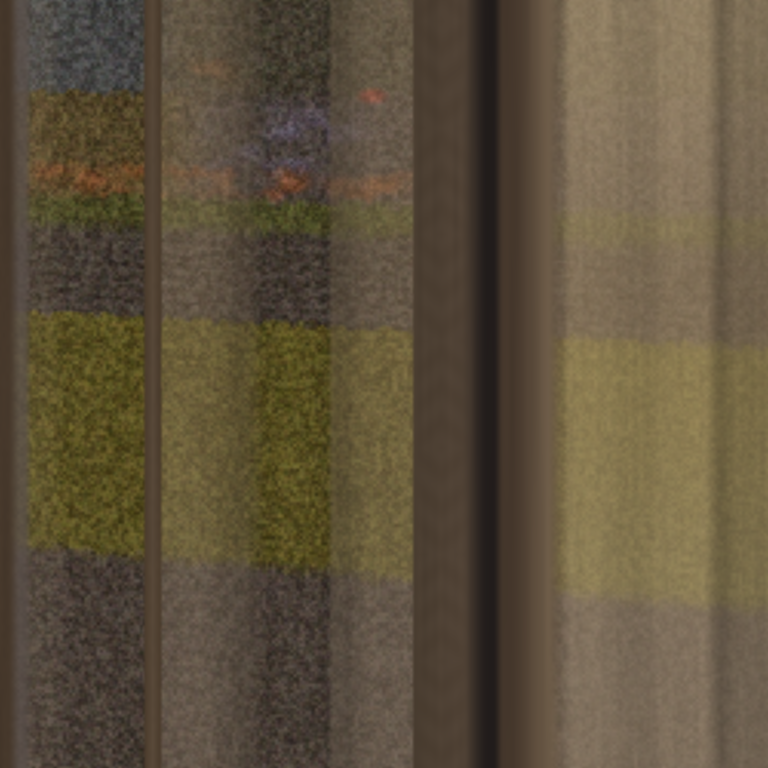
Reproduce this texture procedurally as a Shadertoy shader.

```glsl
// A garden seen through a sheer brown curtain with uneven vertical folds.
// Tilted, grainy bands form the garden; a veil of varying opacity covers them,
// and solid pleats with fine vertical threads are laid over the top.

float hash(vec2 p) {
    vec3 q = fract(vec3(p.xyx) * 0.1031);
    q += dot(q, q.yzx + 33.33);
    return fract((q.x + q.y) * q.z);
}

float noise(vec2 p) {
    vec2 i = floor(p), f = fract(p);
    f = f * f * (3.0 - 2.0 * f);
    return mix(mix(hash(i), hash(i + vec2(1, 0)), f.x),
               mix(hash(i + vec2(0, 1)), hash(i + vec2(1, 1)), f.x), f.y);
}

// Soft strip from a to b, with edge softness s
float strip(float x, float a, float b, float s) {
    return smoothstep(a - s, a + s, x) - smoothstep(b - s, b + s, x);
}

float edge(float d, float at) {
    return smoothstep(at - 0.006, at + 0.006, d);
}

// Garden bands by depth d, measured down from the top
vec3 garden(vec2 p, float d) {
    float grain = 0.45 * noise(p * 250.0) + 0.55 * noise(p * 140.0 + 31.0) - 0.5;
    float blotch = noise(p * vec2(34.0, 46.0) + 7.0);
    d += 0.012 * (noise(p * 110.0) - 0.5);

    // Hazy backdrop, dark shrubs and scattered flowers
    vec3 col = mix(vec3(0.24, 0.25, 0.26), vec3(0.22, 0.20, 0.16), smoothstep(0.15, 0.25, p.x));
    vec3 shrub = mix(vec3(0.29, 0.24, 0.13), vec3(0.24, 0.21, 0.20), smoothstep(0.18, 0.30, p.x));
    col = mix(col, shrub, edge(d, 0.118));
    float mauve = strip(d, 0.14, 0.22, 0.02) * strip(p.x, 0.28, 0.47, 0.04);
    col = mix(col, vec3(0.31, 0.28, 0.34), mauve * smoothstep(0.3, 0.8, blotch));
    float orange = strip(d, 0.215, 0.248, 0.012) + 0.5 * strip(d, 0.075, 0.11, 0.01) * strip(p.x, 0.2, 0.3, 0.03);
    orange *= 0.7 * (1.0 - smoothstep(0.5, 0.65, p.x));
    col = mix(col, vec3(0.50, 0.26, 0.13), orange * smoothstep(0.25, 0.85, blotch));
    float red = length((p - vec2(0.485, 0.875)) / vec2(0.022, 0.012));
    col = mix(col, vec3(0.55, 0.18, 0.15), 0.7 * (1.0 - smoothstep(0.3, 1.2, red)));

    // Hedge, coursed wall, lawn and gravel
    col = mix(col, vec3(0.25, 0.25, 0.11), smoothstep(0.245, 0.262, d));
    col = mix(col, vec3(0.22, 0.19, 0.17), smoothstep(0.278, 0.305, d));
    float course = sin(d * 400.0 + 2.0 * noise(p * vec2(12.0, 30.0)));
    col += 0.022 * course * strip(d, 0.30, 0.405, 0.01);
    col = mix(col, vec3(0.305, 0.275, 0.09), edge(d, 0.406));
    col = mix(col, vec3(0.24, 0.205, 0.18), smoothstep(0.700, 0.725, d));

    // Colored grain
    vec3 tint = vec3(noise(p * 180.0 + 3.0), noise(p * 180.0 + 53.0), noise(p * 180.0 + 97.0)) - 0.5;
    return col * (1.0 + 0.55 * grain) + 0.10 * grain + 0.03 * tint;
}

void mainImage(out vec4 fragColor, in vec2 fragCoord) {
    vec2 p = fragCoord / iResolution.xy;
    float x = p.x;
    float d = (1.0 - p.y) / (1.0 + 0.12 * (x - 0.04));

    // Veil opacity, one strip for each overlap of cloth
    float veil = 0.10 + 0.12 * strip(x, 0.0, 0.075, 0.015);
    veil += 0.32 * strip(x, 0.20, 0.332, 0.018);
    veil += 0.36 * strip(x, 0.43, 0.56, 0.005);
    veil += 0.60 * smoothstep(0.71, 0.745, x);
    veil += 0.05 * (noise(vec2(x * 38.0, 2.0)) - 0.5);

    // Cloth is brightest toward the window at the upper right
    float right = smoothstep(0.70, 0.76, x);
    vec3 cloth = mix(vec3(0.58, 0.50, 0.39), vec3(0.57, 0.50, 0.42), smoothstep(0.4, 0.8, d));
    cloth += right * mix(vec3(0.13, 0.12, 0.09), vec3(0.04, 0.035, 0.02), smoothstep(0.0, 0.38, d));
    vec3 col = mix(garden(p, d), cloth, veil);
    col += right * vec3(0.025, 0.03, 0.0) * strip(d, 0.406, 0.71, 0.02);

    // Soft shadows in the sheer folds
    col *= 1.0 - 0.17 * strip(x, 0.425, 0.465, 0.018);
    col *= 1.0 - 0.15 * strip(x, 0.295, 0.335, 0.025);
    col *= 1.0 - 0.25 * strip(x, 0.927, 0.952, 0.014);
    col *= 1.0 - 0.13 * smoothstep(0.94, 0.97, x);
    col *= 1.0 - 0.06 * strip(x, 0.80, 0.86, 0.03);

    // Solid pleats: left border, narrow strip, wide central fold
    col = mix(col, vec3(0.35, 0.31, 0.29), 0.75 * strip(x, 0.0, 0.037, 0.006));
    col = mix(col, vec3(0.27, 0.215, 0.165), 1.0 - smoothstep(0.010, 0.027, x));
    float ridge = 1.0 - abs(x - 0.199) / 0.012;
    col = mix(col, vec3(0.28, 0.22, 0.16) + 0.06 * ridge, strip(x, 0.188, 0.210, 0.003));
    vec3 brown = mix(vec3(0.29, 0.24, 0.19), vec3(0.31, 0.255, 0.205), smoothstep(0.54, 0.60, x));
    brown = mix(brown, vec3(0.13, 0.11, 0.105), smoothstep(0.600, 0.635, x));
    vec3 lit = mix(vec3(0.27, 0.215, 0.17), vec3(0.44, 0.37, 0.29), smoothstep(0.665, 0.725, x));
    brown = mix(brown, lit, smoothstep(0.642, 0.656, x));
    float solid = smoothstep(0.535, 0.541, x) * (1.0 - smoothstep(0.712, 0.742, x));
    col = mix(col, brown, solid);

    // Broad woven diamonds on the central fold, then fine vertical threads
    float bend = abs(x - 0.575) + 0.35 * abs(fract(p.y * 3.6) - 0.5);
    col += 0.006 * sin(bend * 110.0) * strip(x, 0.545, 0.605, 0.012);
    float thread = noise(vec2(x * 150.0, p.y * 4.0)) - 0.5;
    float weave = noise(p * vec2(200.0, 110.0)) - 0.5;
    col *= 1.0 + 0.06 * thread + 0.03 * weave * (1.0 - solid);

    fragColor = vec4(clamp(col, 0.0, 1.0), 1.0);
}
```
